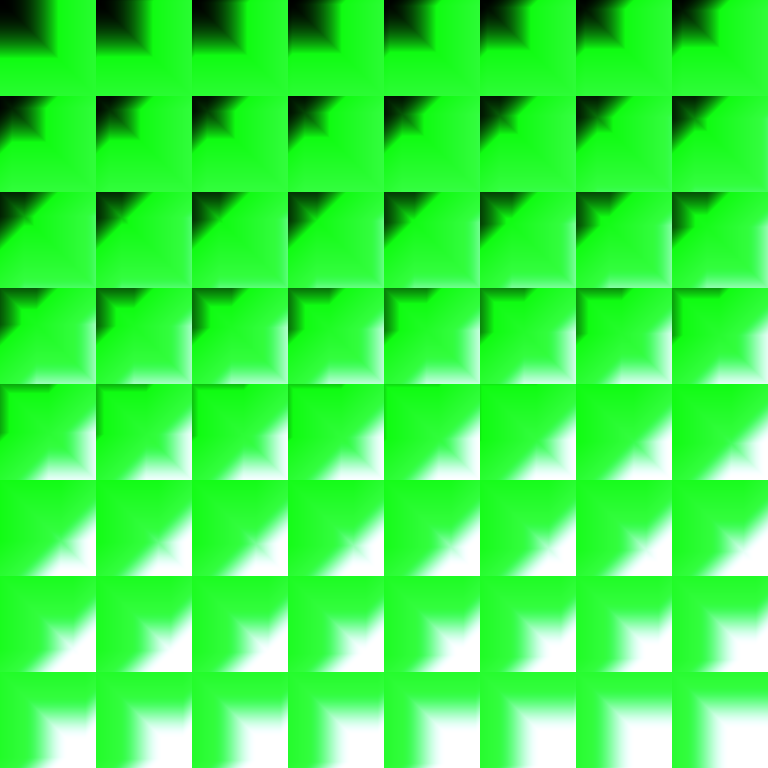
Give the GLSL for this pattern, as a WebGL 1 fragment shader.

```glsl
precision highp float;
// An 8 by 8 grid of square slices through a colour cube: red runs across each
// slice, green runs down it, and blue steps up from slice to slice in reading
// order. The HSL lightness of each point picks a tone from black to green to white.

#define TILES 8.0           // slices across and down
#define GREEN_START 0.305   // lightness where the shadow ends
#define SHADOW_POWER 2.3    // falloff of the shadow towards black
#define WHITE_START vec3(0.585, 0.5, 0.57)
#define WHITE_END vec3(0.80, 0.8, 0.78)
#define GREEN_BASE vec3(0.06, 0.99, 0.07)
#define GREEN_DRIFT vec3(0.50, 0.0, 0.62)   // paling per unit of lightness

uniform vec2 u_resolution;

// Midpoint of the strongest and weakest channel.
float lightness(vec3 c) {
  float strongest = max(c.r, max(c.g, c.b));
  float weakest = min(c.r, min(c.g, c.b));
  return 0.5 * (strongest + weakest);
}

// Cube coordinate at a canvas position with its origin at the top left.
vec3 cubeAt(vec2 p) {
  vec2 grid = clamp(p, 0.0, 0.99999) * TILES;
  vec2 tile = floor(grid);
  float slice = (tile.y * TILES + tile.x) / (TILES * TILES - 1.0);
  return vec3(fract(grid), slice);
}

// Black to green to white; blue whitens slightly ahead of red.
vec3 tone(float light) {
  float shade = pow(min(light / GREEN_START, 1.0), SHADOW_POWER);
  vec3 green = GREEN_BASE + GREEN_DRIFT * max(light - GREEN_START, 0.0);
  return mix(green * shade, vec3(1.0), smoothstep(WHITE_START, WHITE_END, vec3(light)));
}

void main() {
  // Four samples per pixel smooth the seams between slices.
  vec3 colour = vec3(0.0);
  for (int j = 0; j < 2; j++) {
    for (int i = 0; i < 2; i++) {
      vec2 offset = (vec2(float(i), float(j)) - 0.5) * 0.5;
      vec2 p = (gl_FragCoord.xy + offset) / u_resolution;
      colour += tone(lightness(cubeAt(vec2(p.x, 1.0 - p.y))));
    }
  }
  gl_FragColor = vec4(colour * 0.25, 1.0);
}
```
